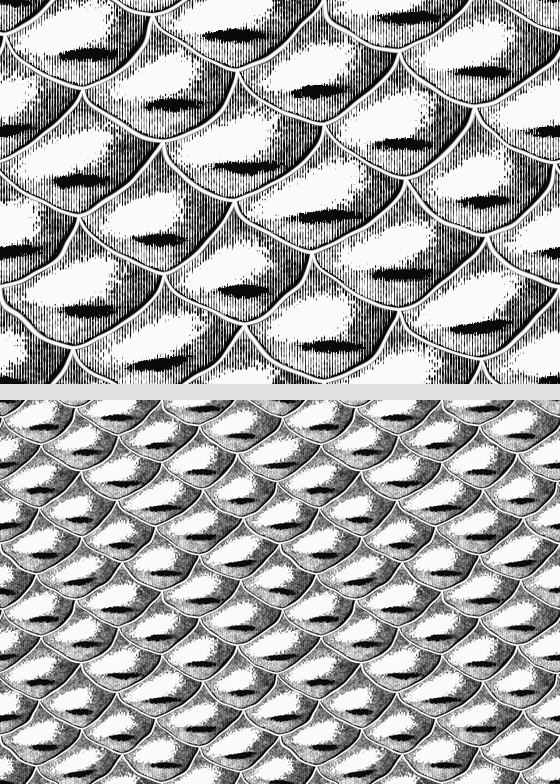
Top, the tile; bottom, the same tile 2 across and 2 down.
A WebGL 2 fragment shader for this pattern:

```glsl
#version 300 es
precision highp float;
// Overlapping scales in staggered, climbing rows, engraved with vertical hatching.
// Each row ends in a periodic lower curve and covers the row beneath it;
// a tone per scale sets the width of the hatch strokes, broken by grain.

uniform vec2 u_resolution;
out vec4 fragColor;

const vec3 PAPER = vec3(0.98);
const vec3 INK = vec3(0.04);
// Half a scale across plus one row of climb closes the staggered lattice
const vec2 REPEATS = vec2(3.5, 6.0);    // scales across, rows up
const float CLIMB = 1.0;                // rows climbed across the canvas
const float SCALE_COUNT = 21.0;         // distinct scales in the tile
const vec2 PHASE = vec2(0.0, -0.48);
const float HATCH_LINES = 208.0;        // strokes across the canvas
const float GRAIN_ROWS = 150.0;         // breaks along a stroke
const float RIM_HALF = 0.0047;          // half width of the white rim
const float OUTLINE = 0.0024;           // black line beside the rim
const float WOBBLE = 0.035;             // unevenness of the lattice
const float BASE_TONE = 0.42;
const float GRAIN = 0.42;
const float TAU = 6.283185;

float hash(vec2 p) {
    vec3 q = fract(p.xyx * 0.1031);
    q += dot(q, q.yzx + 33.33);
    return fract((q.x + q.y) * q.z);
}

// Value noise that wraps after 'period' cells
float wrapNoise(vec2 p, vec2 period) {
    vec2 i = floor(p), f = fract(p);
    f = f * f * (3.0 - 2.0 * f);
    vec2 a = mod(i, period), b = mod(i + 1.0, period);
    return mix(mix(hash(a), hash(vec2(b.x, a.y)), f.x),
               mix(hash(vec2(a.x, b.y)), hash(b), f.x), f.y);
}

// Position across a scale of the given row, -1 at the left tip to 1 at the right
float across(float x, float row) {
    return 2.0 * fract(x + 0.5 * mod(row, 2.0)) - 1.0;
}

// Height (x) and signed slope (y) of the lower edge, rising to a cusp at the tips
vec2 lowerEdge(float u) {
    float v = abs(u), bend = u < 0.0 ? 1.4 : 1.7;
    return vec2(0.8 * pow(v, bend) + 0.2 * pow(v, 18.0),
                sign(u) * (0.8 * bend * pow(v, bend - 1.0) + 3.6 * pow(v, 17.0)));
}

// Approximate distance above the lower edge of a row, in canvas heights
float edgeDistance(vec2 p, float row, float aspect) {
    vec2 e = lowerEdge(across(p.x, row));
    float steep = (e.y * 2.0 * REPEATS.x + CLIMB) / (REPEATS.y * aspect);
    return (p.y - row - e.x) / (REPEATS.y * sqrt(1.0 + steep * steep));
}

void main() {
    vec2 uv = gl_FragCoord.xy / u_resolution;
    float aspect = u_resolution.x / u_resolution.y;
    float px = 1.0 / u_resolution.y;

    // Climbing lattice, slightly uneven
    vec2 p = uv * REPEATS + PHASE;
    p.y -= CLIMB * uv.x;
    p += WOBBLE * sin(TAU * vec2(2.0 * uv.y + uv.x, 2.0 * uv.x - uv.y));
    p += 0.05 * (vec2(wrapNoise(uv * vec2(24.0, 16.0), vec2(24.0, 16.0)),
                      wrapNoise(uv * vec2(27.0, 18.0), vec2(27.0, 18.0))) - 0.5);

    // Topmost scale at this point, numbered so that it wraps with the tile
    float row = floor(p.y);
    if (fract(p.y) < lowerEdge(across(p.x, row)).x) row -= 1.0;
    float u = across(p.x, row);
    float stagger = 0.5 * mod(row, 2.0);
    float center = floor(p.x + stagger) - stagger;
    float id = mod(floor(center + REPEATS.x * row + 0.5), SCALE_COUNT);
    vec2 jitter = vec2(hash(vec2(id, 11.0)), hash(vec2(id, 47.0))) - 0.5;
    float size = 0.9 + 0.2 * hash(vec2(id, 83.0));
    float own = edgeDistance(p, row, aspect);
    float above = -edgeDistance(p, row + 1.0, aspect);

    // Position in the scale, in half widths from its lowest point
    vec2 s = vec2(u, (p.y - row) * 2.0 * REPEATS.x / (REPEATS.y * aspect));

    // Grain along each stroke, and larger patches of wear
    float stroke = uv.x * HATCH_LINES;
    float fine = wrapNoise(vec2(floor(stroke), uv.y * GRAIN_ROWS),
                           vec2(HATCH_LINES, GRAIN_ROWS)) - 0.5;
    float patchy = wrapNoise(uv * vec2(60.0, 42.0), vec2(60.0, 42.0)) - 0.5;

    // Tone: pale on the left, dark on the right and at the top
    float tone = BASE_TONE + 0.28 * smoothstep(0.05, 0.8, s.x)
               - 0.1 * smoothstep(0.1, -0.7, s.x)
               + 0.15 * smoothstep(0.9, 1.35, s.y);
    vec2 pale = (s - vec2(-0.2, 0.24)) / vec2(0.45, 0.2);
    tone -= 0.2 * smoothstep(1.3, 0.3, length(pale));

    // Highlight, rising and widening to the right
    vec2 h = s - vec2(-0.14, 0.75) - jitter * vec2(0.12, 0.06);
    h.y -= 0.2 * h.x;
    h /= vec2(0.5, 0.22 + 0.12 * h.x) * size;
    tone -= 1.4 * smoothstep(1.4, 0.75, length(h) + 0.4 * fine);
    tone += GRAIN * fine + 0.25 * patchy;

    // Dark hollow with a flat top and ragged ends
    vec2 b = s - vec2(0.06, 0.44) - jitter.yx * vec2(0.1, 0.05);
    b.y += (0.08 - 0.12 * jitter.x) * b.x;
    b /= vec2(0.39 * size, b.y > 0.0 ? 0.06 : 0.095);
    tone = mix(tone, 1.6, smoothstep(1.15, 0.65, length(b) + 0.6 * fine));

    // Shadow inside the rim, broad on the right
    float shade = mix(0.006, 0.017, smoothstep(-0.1, 0.7, u));
    tone += 1.2 * smoothstep(shade, 0.0, own - RIM_HALF + 0.008 * fine);

    // Hatch strokes, outlines and the white rim
    float strokePx = 2.0 * HATCH_LINES / u_resolution.x;
    float offset = abs(fract(stroke) - 0.5) * 2.0;
    float ink = clamp((tone - offset) / strokePx + 0.5, 0.0, 1.0);
    float innerLine = OUTLINE * (1.0 + patchy + smoothstep(0.0, 0.8, u));
    float outerLine = OUTLINE * (0.5 + 1.6 * patchy);
    ink = max(ink, smoothstep(px, -px, own - RIM_HALF - innerLine));
    ink = max(ink, smoothstep(px, -px, above - RIM_HALF - outerLine));
    ink *= smoothstep(-px, px, min(own, above) - RIM_HALF);

    fragColor = vec4(mix(PAPER, INK, ink), 1.0);
}
```
